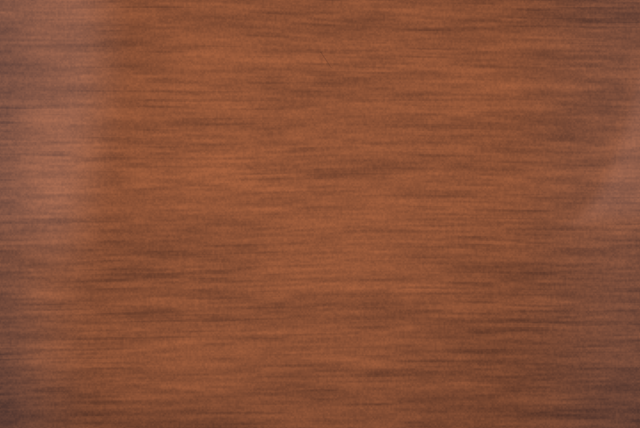
A Shadertoy shader for this texture:

```glsl
// Brushed copper-brown sheet: fine horizontal streaks, soft shading and pale side sheens.

const vec3 DARK_BROWN = vec3(0.395, 0.232, 0.163);
const vec3 COPPER     = vec3(0.612, 0.357, 0.230);
const vec3 SHEEN_TINT = vec3(0.012, 0.042, 0.074);

const vec2  LIGHT_CENTRE  = vec2(0.74, 0.64);
const float BASE_TONE     = 0.87;
const float LIGHT_FALLOFF = 1.05;
const float BEND          = 0.022;
const float FINE_GRAIN    = 0.26;
const float SOFT_GRAIN    = 0.14;
const float HAIRLINE      = 0.24;

float hash(vec2 p) {
    vec3 q = fract(vec3(p.xyx) * 0.1031);
    q += dot(q, q.yzx + 33.33);
    return fract((q.x + q.y) * q.z);
}

float noise(vec2 p) {
    vec2 cell = floor(p), f = fract(p);
    f = f * f * (3.0 - 2.0 * f);
    float low  = mix(hash(cell), hash(cell + vec2(1, 0)), f.x);
    float high = mix(hash(cell + vec2(0, 1)), hash(cell + vec2(1, 1)), f.x);
    return mix(low, high, f.y);
}

// Signed noise, about -0.5 to 0.5
float ripple(vec2 p) { return noise(p + 17.0) - 0.5; }

// Brush marks, from broad bands down to hairlines
float streaks(vec2 p) {
    float sum = 0.0, gain = 0.18;
    vec2 scale = vec2(1.7, 10.0);
    for (int i = 0; i < 5; i++) {
        sum += gain * ripple(p * scale + float(i) * 31.7);
        scale *= vec2(1.75, 2.0);
        gain *= 1.16;
    }
    float hairline = noise(p * vec2(8.0, 150.0) + 210.0);
    float patches  = noise(p * vec2(2.5, 8.0) + 90.0);
    return sum - HAIRLINE * smoothstep(0.5, 0.95, hairline) * (0.3 + patches);
}

float segmentDistance(vec2 p, vec2 a, vec2 b) {
    vec2 ab = b - a;
    return length(p - a - ab * clamp(dot(p - a, ab) / dot(ab, ab), 0.0, 1.0));
}

// Pale reflection down the left side
float leftSheen(vec2 p) {
    float edge = 0.19 + 0.07 * smoothstep(0.3, 0.9, p.y);
    float side = 1.0 - smoothstep(edge - 0.09, edge + 0.06, p.x);
    return side * smoothstep(0.22, 0.55, p.y);
}

// Pale reflection behind a slanted curve at the right
float rightSheen(vec2 p) {
    float rise = clamp((p.y - 0.48) / 0.42, 0.0, 1.0);
    float edge = 1.29 + 0.19 * sqrt(rise);
    return smoothstep(edge - 0.02, edge + 0.07, p.x) * smoothstep(0.42, 0.53, p.y);
}

void mainImage(out vec4 fragColor, in vec2 fragCoord) {
    vec2 uv = fragCoord / iResolution.y;
    uv.x *= 1.5 * iResolution.y / iResolution.x;

    // Slightly wandering brush direction
    vec2 brush = uv;
    brush.y += BEND * ripple(uv * vec2(2.2, 3.0)) - 0.035 * uv.x * (0.55 - uv.y);

    // Broad light and shade
    vec2 away = (uv - LIGHT_CENTRE) * vec2(0.70, 1.0);
    float tone = BASE_TONE - LIGHT_FALLOFF * dot(away, away);
    tone += 0.20 * ripple(uv * vec2(2.6, 5.0) + 5.0);
    tone -= 0.14 * smoothstep(0.9, 1.5, uv.x) * (1.0 - smoothstep(0.3, 0.6, uv.y));
    tone -= 0.28 * (1.0 - smoothstep(0.0, 0.13, uv.x));

    // Side reflections with a shadow beside each
    float left = leftSheen(uv), right = rightSheen(uv);
    tone += 0.17 * left + 0.24 * right;
    tone -= 0.10 * smoothstep(0.20, 0.28, uv.x) * (1.0 - smoothstep(0.28, 0.50, uv.x))
                 * smoothstep(0.35, 0.6, uv.y);
    tone -= 0.12 * smoothstep(1.15, 1.42, uv.x) * (1.0 - right) * smoothstep(0.3, 0.55, uv.y);

    // Brush marks and isotropic grain
    tone += streaks(brush);
    tone += FINE_GRAIN * ripple(uv * 240.0) + SOFT_GRAIN * ripple(uv * 130.0 + 60.0);

    // One short scratch
    float scratch = segmentDistance(uv, vec2(0.752, 0.878), vec2(0.776, 0.842));
    tone -= 0.25 * (1.0 - smoothstep(0.0005, 0.0025, scratch));

    vec3 color = mix(DARK_BROWN, COPPER, clamp(tone, -0.35, 1.2));

    // Greyer cast at the sides
    float greyness = max(left, right);
    greyness = max(greyness, 0.65 * (1.0 - smoothstep(0.0, 0.25, uv.x)));
    greyness = max(greyness, 0.55 * smoothstep(1.15, 1.5, uv.x));
    color += SHEEN_TINT * greyness;

    fragColor = vec4(color, 1.0);
}
```
